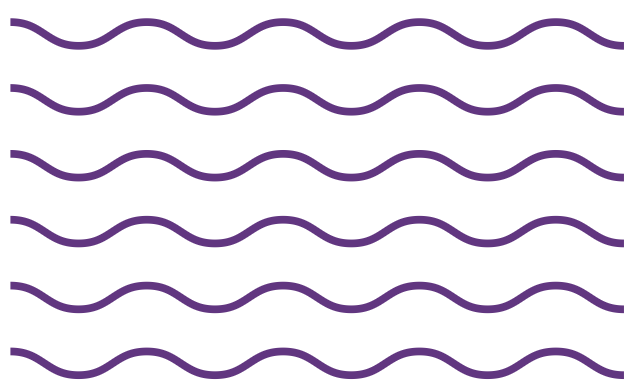
Write a Shadertoy shader that draws this pattern.

```glsl
// Six horizontal purple wavy lines on a white ground.

const float PI = 3.14159265;

// Height (x) and slope (y) of a wave with softly flattened crests.
vec2 wave(float x, float period, float amplitude) {
    float k = 2.0 * PI / period;
    float t = k * x;
    float flatten = 0.045;
    float scale = amplitude / (1.0 - flatten);
    return scale * vec2(cos(t) - flatten * cos(3.0 * t),
                        k * (3.0 * flatten * sin(3.0 * t) - sin(t)));
}

void mainImage(out vec4 fragColor, in vec2 fragCoord) {
    // Canvas height is one unit; the wave begins at the left margin.
    float pixel = 1.0 / iResolution.y;
    vec2 p = fragCoord * pixel;
    p.x -= 0.0267 * iResolution.x / iResolution.y / 1.641;

    // Nearest of the six rows.
    float spacing = 0.1689;
    float y = p.y - 0.0684;
    float row = clamp(round(y / spacing), 0.0, 5.0);
    y -= row * spacing;

    // Slope-corrected distance keeps the stroke width even.
    float period = 0.3496;
    vec2 curve = wave(p.x, period, 0.0304);
    float dist = abs(y - curve.x) / sqrt(1.0 + curve.y * curve.y) - 0.0099;
    float ink = clamp(0.5 - dist / pixel, 0.0, 1.0);

    // Square ends after four and a half periods.
    float halfLength = 2.25 * period;
    float overrun = abs(p.x - halfLength) - halfLength;
    ink *= clamp(0.5 - overrun / pixel, 0.0, 1.0);

    vec3 purple = vec3(0.38, 0.21, 0.50);
    fragColor = vec4(mix(vec3(1.0), purple, ink), 1.0);
}
```
